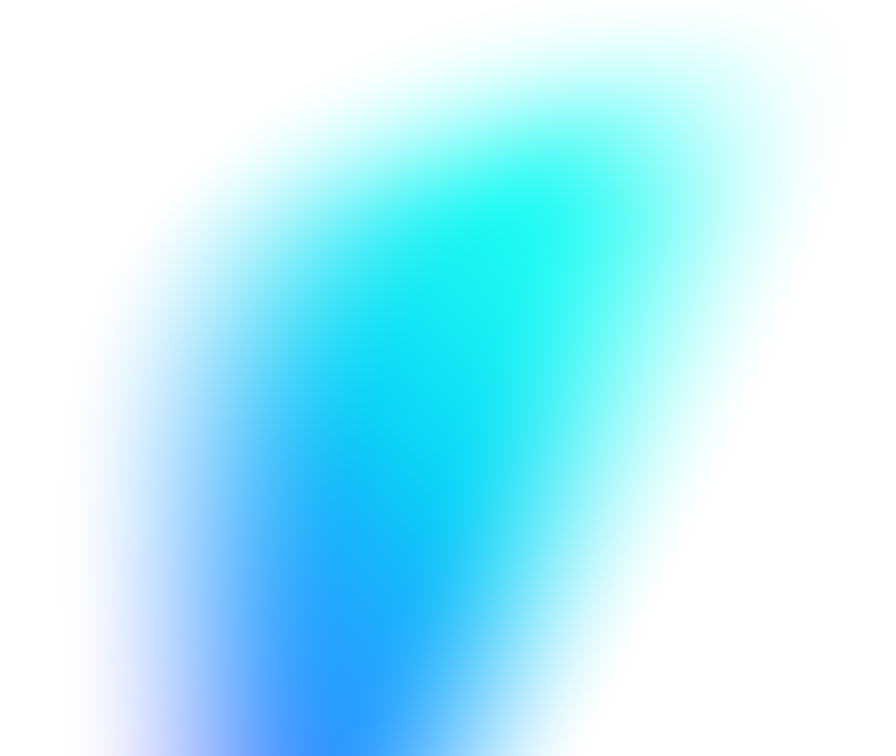
Reproduce this background procedurally as a WebGL 2 fragment shader.

```glsl
#version 300 es
precision highp float;

uniform vec2 u_resolution;
out vec4 fragColor;

// Coverage across a soft edge: 0.5 on the edge, full one softness inside it
float softEdge(float inside, float softness) {
    return smoothstep(-softness, softness, inside);
}

// Bent plume bounded by a curved left side, a leaning right side and a top
float plumeCoverage(vec2 p) {
    float h4 = pow(p.y, 4.0);
    float left = 0.221 + 0.53 * h4;
    float right = 0.515 + 0.37 * p.y - 0.1 * h4;
    return softEdge(p.x - left, 0.16 + 0.11 * p.y * p.y)
         * softEdge(right - p.x, 0.15 + 0.05 * p.y)
         * softEdge(0.865 - p.y, 0.19);
}

// Diagonal ramp from lavender at the lower left to aqua at the upper right
vec3 plumeColor(vec2 p) {
    float s = p.x + 0.75 * p.y;
    vec3 lavender = vec3(0.42, 0.46, 1.0);
    vec3 blue = vec3(0.17, 0.60, 1.0);
    vec3 sky = vec3(0.02, 0.80, 0.97);
    vec3 aqua = vec3(0.11, 0.98, 0.95);
    vec3 color = mix(lavender, blue, smoothstep(0.05, 0.45, s));
    color = mix(color, sky, smoothstep(0.35, 0.85, s));
    return mix(color, aqua, smoothstep(0.6, 1.15, s));
}

void main() {
    vec2 uv = gl_FragCoord.xy / u_resolution;
    vec3 color = mix(vec3(1.0), plumeColor(uv), plumeCoverage(uv));
    fragColor = vec4(color, 1.0);
}
```
